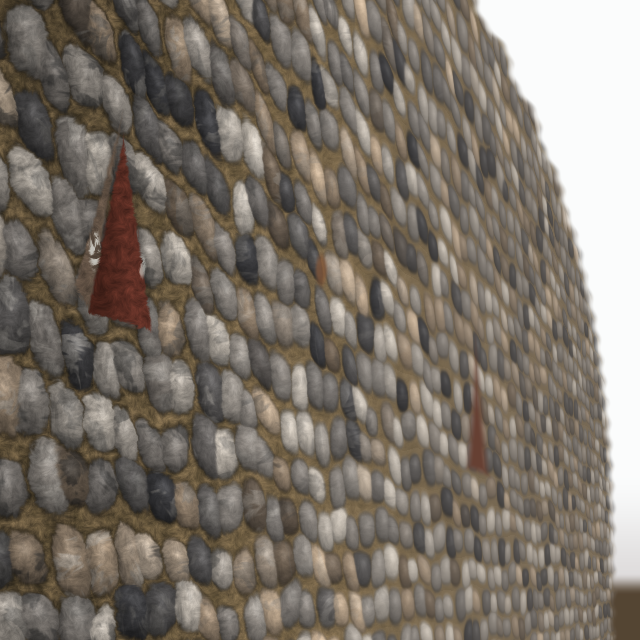
Write a WebGL 1 fragment shader that draws this texture.

```glsl
precision highp float;
// A flint cobble wall receding to the right beneath a pale sky, with brick wedges.
// Perspective rows hold jittered oval stones, found as weighted cellular noise;
// layered sines mottle the flint, and the blending softens with distance.

uniform vec2 u_resolution;

vec2 hash2(vec2 p) {
  return fract(sin(vec2(dot(p, vec2(127.1, 311.7)), dot(p, vec2(269.5, 183.3)))) * 43758.5);
}

// Layered, warped sines in about -1..1
float mottle(vec2 p) {
  float sum = 0.0;
  float amp = 0.5;
  for (int i = 0; i < 5; i++) {
    p = mat2(0.8, 0.6, -0.6, 0.8) * p * 1.65 + 1.7;
    p += 0.7 * sin(p.yx * 0.8);
    sum += amp * sin(p.x) * sin(p.y + 0.6);
    amp *= 0.72;
  }
  return sum;
}

// Signed distance to the line a-b, negative on its left
float side(vec2 p, vec2 a, vec2 b) {
  vec2 e = normalize(b - a);
  return dot(p - a, vec2(e.y, -e.x));
}

// Soft triangle coverage, corners counter-clockwise
float triangle(vec2 p, vec2 a, vec2 b, vec2 c, float blur) {
  float d = max(side(p, a, b), max(side(p, b, c), side(p, c, a)));
  return 1.0 - smoothstep(-blur, blur, d);
}

float spot(vec2 p, vec2 center, vec2 radius) {
  return 1.0 - smoothstep(0.5, 1.2, length((p - center) / radius));
}

vec3 stoneColor(vec2 h) {
  vec3 c = mix(vec3(0.21, 0.21, 0.22), vec3(0.46, 0.44, 0.42), smoothstep(0.0, 0.45, h.x));
  c = mix(c, vec3(0.69, 0.66, 0.62), smoothstep(0.5, 1.0, h.x));
  vec3 sandy = vec3(0.60, 0.50, 0.39) * (0.75 + 0.4 * h.x);
  return mix(c, sandy, 0.6 * smoothstep(0.62, 0.9, h.y));
}

vec3 wall(vec2 uv, float far) {
  // Rows converge on a point beyond the right edge
  float depth = max(1.2 - uv.x, 0.2);
  vec2 p = vec2(46.0 * inversesqrt(depth), 10.2 * (uv.y - 0.08) / depth);
  p.y += 0.10 * sin(p.x * 0.9 + p.y) + 0.06 * sin(p.x * 2.3);
  float grain = mottle(uv * 42.0);
  float fine = mottle(uv * 130.0 + 4.0);
  float warp = mottle(uv * 36.0 + 9.0);

  float sharpness = mix(13.0, 4.5, far);
  float nearest = 9.0;
  float total = 1e-12;
  vec3 stones = vec3(0.0);
  for (int j = -1; j <= 1; j++) {
    float row = floor(p.y) + float(j);
    float shifted = p.x + 7.0 * hash2(vec2(row, 3.0)).x;
    for (int i = -1; i <= 1; i++) {
      vec2 cell = vec2(floor(shifted) + float(i), row);
      vec2 h = hash2(cell);
      vec2 k = hash2(cell + 37.4);
      vec2 q = vec2(shifted, p.y) - cell - 0.5 - (k - 0.5) * vec2(0.45, 0.28);
      q.x += (0.35 * h.y + 0.05) * q.y;
      q /= vec2(0.48 + 0.2 * k.y, 0.37 + 0.14 * k.x);
      q += 0.16 * vec2(grain, warp) * (1.0 - 0.8 * far);
      float f = pow(pow(abs(q.x), 2.4) + pow(abs(q.y), 2.4), 1.0 / 2.4);
      float w = exp(-sharpness * min(f * f, 2.0));
      // Flint patches, skylight from the upper right, and a wet glint
      vec3 c = stoneColor(h);
      float patches = smoothstep(0.0, 0.45, mottle(uv * 30.0 + h * 20.0));
      c = mix(c, mix(vec3(0.14), vec3(0.68, 0.66, 0.63), k.x), patches * 0.55 * (1.0 - far));
      c *= 1.03 + (0.2 * q.y + 0.09 * q.x) * (1.0 - 0.2 * far) - 0.28 * min(f * f, 1.6) * (1.0 - 0.45 * far);
      vec2 g = q - vec2(0.15, 0.35);
      c += 0.09 * exp(-9.0 * dot(g, g)) * (1.0 - 0.5 * far);
      stones += c * w;
      total += w;
      nearest = min(nearest, f);
    }
  }
  stones = stones / total * (1.0 + (0.16 * grain + 0.13 * fine) * (1.0 - far));

  // Mossy mortar with shadow hugging each stone
  vec3 mortar = mix(vec3(0.33, 0.28, 0.19), vec3(0.51, 0.43, 0.31), 0.5 + 0.5 * grain * (1.0 - far) + 0.2 * far);
  mortar *= 1.0 + 0.25 * fine * (1.0 - far);
  mortar *= mix(0.48, 1.0, smoothstep(0.9, 1.28, nearest + 0.17 * far));
  float soft = mix(0.1, 0.33, far);
  vec3 c = mix(stones, mortar, smoothstep(1.0 - soft, 1.0 + soft, nearest) * mix(1.0, 0.85, far));
  c *= mix(0.90, 1.07, smoothstep(0.05, 0.45, uv.x));
  c *= 1.0 - 0.12 * smoothstep(0.7, 1.0, uv.y) * (1.0 - smoothstep(0.1, 0.5, uv.x));
  return mix(c, vec3(0.48, 0.445, 0.405), 0.4 * smoothstep(0.5, 0.95, uv.x));
}

void main() {
  vec2 uv = gl_FragCoord.xy / u_resolution;
  float far = smoothstep(0.15, 0.85, uv.x);
  vec3 c = wall(uv, far);

  // Near brick wedge: pale left face, red front face, lichen
  float rough = mottle(uv * 95.0);
  vec2 b = uv + 0.003 * rough;
  vec3 pale = vec3(0.37, 0.31, 0.26) * (1.0 + 0.22 * rough);
  vec3 red = mix(vec3(0.25, 0.12, 0.09), vec3(0.38, 0.19, 0.15), smoothstep(0.14, 0.22, uv.x));
  red *= 1.0 + 0.25 * rough;
  c *= 1.0 - 0.35 * triangle(b, vec2(0.19, 0.82), vec2(0.11, 0.53), vec2(0.245, 0.475), 0.014);
  c = mix(c, pale, triangle(b, vec2(0.187, 0.80), vec2(0.118, 0.555), vec2(0.14, 0.51), 0.003));
  c = mix(c, red, triangle(b, vec2(0.193, 0.785), vec2(0.138, 0.512), vec2(0.237, 0.484), 0.003));
  float lichen = spot(b, vec2(0.149, 0.61), vec2(0.009, 0.034)) + 0.7 * spot(b, vec2(0.223, 0.585), vec2(0.006, 0.02));
  c = mix(c, vec3(0.76, 0.75, 0.72), lichen * smoothstep(-0.4, 0.2, rough));

  // Distant wedge and a small orange fragment
  c = mix(c, vec3(0.40, 0.25, 0.20), triangle(uv, vec2(0.744, 0.425), vec2(0.732, 0.27), vec2(0.761, 0.26), 0.008));
  c = mix(c, vec3(0.52, 0.34, 0.22), 0.7 * spot(uv, vec2(0.502, 0.578), vec2(0.010, 0.027)));

  // Sky, faint trees and a low bank beyond the wall
  vec3 sky = mix(vec3(0.87, 0.86, 0.86), vec3(0.985, 0.99, 0.99), smoothstep(0.08, 0.27, uv.y));
  sky = mix(vec3(0.33, 0.27, 0.20), sky, smoothstep(0.07, 0.105, uv.y));

  // Scalloped, curving end of the wall
  float edge = 0.956 - 0.278 * pow(max(uv.y - 0.1, 0.0), 2.43);
  edge += 0.002 * sin(uv.y * 190.0) + 0.006 * sin(uv.y * 62.0 + 1.0) * smoothstep(0.5, 0.95, uv.y);
  c = mix(c, sky, smoothstep(-0.008, 0.009, uv.x - edge));
  gl_FragColor = vec4(clamp(c, 0.0, 1.0), 1.0);
}
```
